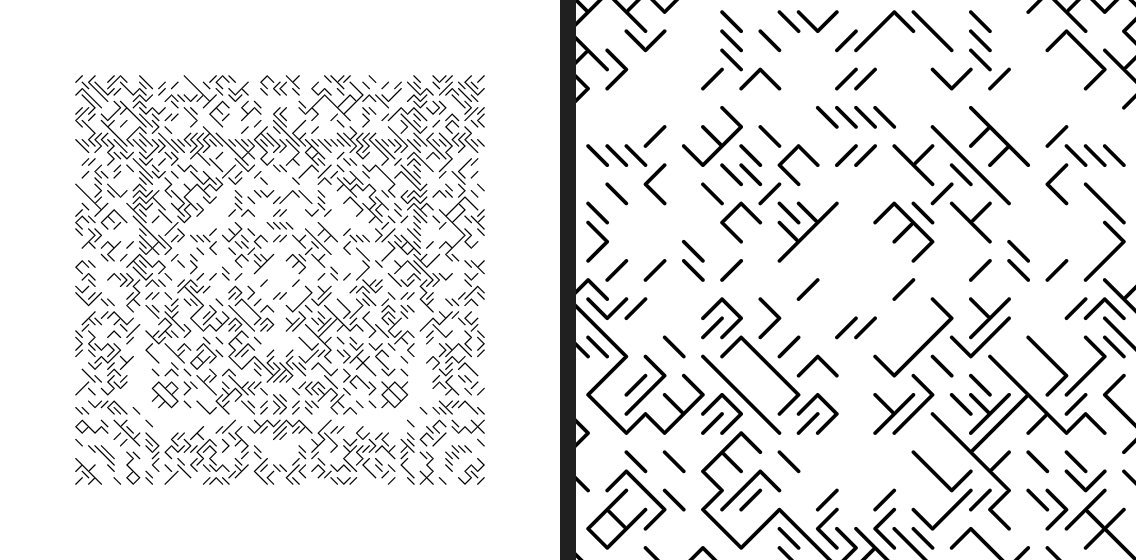
Left, the full canvas; right, a detail of the centre.
Give the GLSL for this pattern, as a Shadertoy shader.

```glsl
#define CELLS 64.0          // cells along one side of the field
#define FIELD_SIZE 0.729    // side of the field, in canvas units
#define STROKE_WIDTH 0.0022 // in canvas units
#define STROKE_SHARE 0.415  // share of cells that hold a stroke
#define AXIS 43             // odd coordinate of the uniform row and columns
#define SEED 29u
#define INK vec3(0.0)
#define PAPER vec3(1.0)

// Integer hash, result in 0..1
float hash(uint n) {
    n = (n ^ (n >> 16)) * 0x7feb352du;
    n = (n ^ (n >> 15)) * 0x846ca68bu;
    n ^= n >> 16;
    return float(n >> 8) / 16777216.0;
}

// Slope of the stroke in a cell: 1 rising, -1 falling, 0 empty.
// Hashing the product of odd coordinates repeats values left to right
// and across the diagonals.
float strokeSlope(vec2 cell) {
    ivec2 odd = 2 * ivec2(cell) + 1;
    int product = abs(odd.x) * odd.y;
    if (abs(product) % AXIS == 0) return product > 0 ? -1.0 : 0.0;
    float chance = hash(uint(product + 8192) + SEED * 65537u);
    if (chance > STROKE_SHARE) return 0.0;
    return chance < 0.5 * STROKE_SHARE ? 1.0 : -1.0;
}

// Distance to a diagonal through the centre of a unit cell
float diagonalDistance(vec2 p, float slope) {
    vec2 tip = vec2(0.5, 0.5 * slope);
    float along = clamp(dot(p, tip) / dot(tip, tip), -1.0, 1.0);
    return length(p - along * tip);
}

void mainImage(out vec4 fragColor, in vec2 fragCoord) {
    float canvas = min(iResolution.x, iResolution.y);
    float cellSize = FIELD_SIZE / CELLS;
    vec2 grid = (fragCoord - 0.5 * iResolution.xy) / (canvas * cellSize);
    vec2 home = floor(grid);

    // Nearest stroke, including ends that reach in from neighbours
    float nearest = 10.0;
    for (int j = -1; j <= 1; j++) {
        for (int i = -1; i <= 1; i++) {
            vec2 cell = home + vec2(i, j);
            vec2 fromCentre = abs(cell + 0.5);
            if (max(fromCentre.x, fromCentre.y) > 0.5 * CELLS) continue;
            float slope = strokeSlope(cell);
            if (slope == 0.0) continue;
            nearest = min(nearest, diagonalDistance(grid - cell - 0.5, slope));
        }
    }

    // Edge softened over one pixel
    float edge = (0.5 * STROKE_WIDTH - nearest * cellSize) * canvas;
    float coverage = clamp(0.5 + edge, 0.0, 1.0);
    fragColor = vec4(mix(PAPER, INK, coverage), 1.0);
}
```
